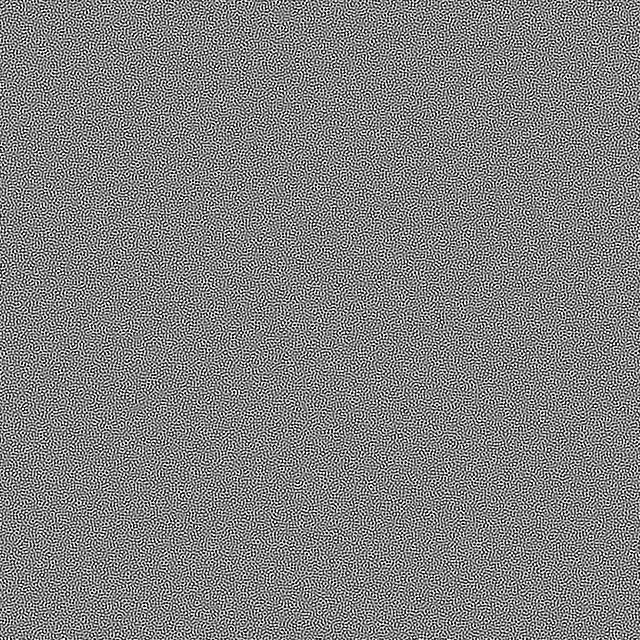
Give the GLSL for this texture, as a Shadertoy shader.

```glsl
#define CYCLES 205.0   // mean ridge count across the canvas
#define SPREAD 0.20    // relative variation of the ridge spacing
#define WAVES 96       // plane waves in the sum
#define CONTRAST 1.65  // slope of the tone curve
#define TONE 0.96      // below 1 favours light greys

const float PI = 3.14159265;
const float GOLDEN = 0.618034;

float hash(float n) {
    return fract(sin(n * 12.9898 + 4.137) * 43758.547);
}

// Sum of waves in all directions with similar wavelengths, unit variance
float labyrinth(vec2 p) {
    float sum = 0.0;
    for (int i = 0; i < WAVES; i++) {
        float n = float(i);
        float angle = PI * (n + hash(n)) / float(WAVES);
        float offset = 2.0 * fract(n * GOLDEN) - 1.0;
        float frequency = CYCLES * (1.0 + SPREAD * offset);
        float phase = hash(n + 71.0);
        vec2 direction = vec2(cos(angle), sin(angle));
        sum += cos(2.0 * PI * (frequency * dot(p, direction) + phase));
    }
    return sum * sqrt(2.0 / float(WAVES));
}

void mainImage(out vec4 fragColor, in vec2 fragCoord) {
    vec2 uv = fragCoord / iResolution.y;

    // Logistic curve spreads the greys evenly from black to white
    float evenGrey = 1.0 / (1.0 + exp(-CONTRAST * labyrinth(uv)));
    float grey = pow(evenGrey, TONE);

    fragColor = vec4(vec3(grey), 1.0);
}
```
